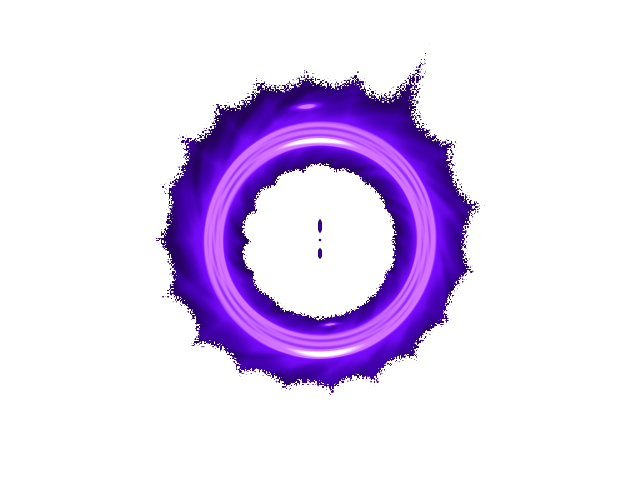
Write a WebGL 1 fragment shader that draws this background.

```glsl
precision highp float;

uniform vec2 u_resolution;

// Colours, from the dim rim to the hottest light
const vec3 PAPER = vec3(1.0);
const vec3 RIM = vec3(0.14, 0.01, 0.36);
const vec3 VIOLET = vec3(0.26, 0.0, 0.68);
const vec3 PURPLE = vec3(0.46, 0.04, 0.98);
const vec3 PINK = vec3(0.83, 0.45, 1.0);

// Lengths are fractions of the canvas height, measured from its centre
const float TAU = 6.283185;
const float RING_RADIUS = 0.2215;
const float BAND_HALF = 0.017;
const float OUTER_RADIUS = 0.308;
const float INNER_RADIUS = 0.159;
const float OUTER_CUSPS = 19.0;
const float INNER_CUSPS = 14.0;
const float GRAIN = 384.0;
const float SPIKE_ANGLE = 1.05;
const float STRANDS = 9.0;

float hash(vec2 p) {
  vec3 q = fract(p.xyx * vec3(0.1031, 0.103, 0.0973));
  q += dot(q, q.yzx + 33.33);
  return fract((q.x + q.y) * q.z);
}

float noise(vec2 p) {
  vec2 i = floor(p);
  vec2 f = fract(p);
  f = f * f * (3.0 - 2.0 * f);
  return mix(mix(hash(i), hash(i + vec2(1.0, 0.0)), f.x),
             mix(hash(i + vec2(0.0, 1.0)), hash(i + 1.0), f.x), f.y);
}

float gauss(float x, float width) {
  return exp(-x * x / (width * width));
}

// Distance to an ellipse centre, 1.0 on its outline
float ellipse(vec2 p, vec2 centre, vec2 halfSize) {
  return length((p - centre) / halfSize);
}

// Sharp peaks of varied height, repeated around the circle
float cusps(float angle, float count, float seed) {
  float x = angle / TAU * count;
  float id = mod(floor(x + 0.5), count);
  float away = 2.0 * abs(fract(x + 0.5) - 0.5);
  return pow(1.0 - away, 2.5) * mix(0.5, 1.0, hash(vec2(id, seed)));
}

// Grainy coverage that thins out from 1 to 0 as t goes from 0 to 1
float dither(float t, float grain) {
  float cover = pow(1.0 - clamp(t, 0.0, 1.0), 1.6);
  return smoothstep(0.8 * grain, 0.8 * grain + 0.2, cover);
}

vec3 heatColour(float heat) {
  vec3 c = mix(RIM, VIOLET, smoothstep(0.08, 0.36, heat));
  c = mix(c, PURPLE, smoothstep(0.3, 0.66, heat));
  c = mix(c, PINK, smoothstep(0.66, 1.05, heat));
  return mix(c, PAPER, smoothstep(1.15, 1.8, heat));
}

void main() {
  vec2 p = (gl_FragCoord.xy - 0.5 * u_resolution) / u_resolution.y + 0.00001;
  float r = length(p);
  float angle = atan(p.y, p.x);
  float grain = hash(floor(p * GRAIN) + 400.0);

  // Scalloped outer rim, with unevenly spaced cusps and one long spike
  float warp = 0.035 - 0.087 * sin(angle) + 0.07 * cos(2.0 * angle - 5.4);
  float outerCusp = cusps(angle + warp + 0.087, OUTER_CUSPS, 3.0);
  float spike = exp(-abs(angle - SPIKE_ANGLE + 0.25 * (0.42 - r)) / 0.045);
  float outerEdge = OUTER_RADIUS + 0.014 * cos(angle - 2.1)
                  + 0.024 * outerCusp + 0.03 * spike;
  float fringe = 0.02 + 0.012 * max(sin(angle), 0.0)
               + 0.02 * outerCusp + 0.13 * spike;
  float outerMask = dither((r - outerEdge + 0.008) / fringe, grain);

  // Scalloped hole
  vec2 q = p + vec2(0.002, 0.003);
  float holeAngle = atan(q.y, q.x);
  float innerCusp = cusps(holeAngle - 1.344, INNER_CUSPS, 8.0);
  float innerEdge = INNER_RADIUS + 0.003 * noise(p * 60.0)
                  - innerCusp * (0.011 + 0.007 * cos(holeAngle - 2.2));
  float innerMask = dither((innerEdge + 0.004 - length(q)) / 0.012, grain);

  // Broad glow around the band, with swirling filaments and rays into the cusps
  float offset = r - RING_RADIUS;
  float away = max(abs(offset) - BAND_HALF, 0.0);
  float heat = 0.8 * exp(-away / (offset > 0.0 ? 0.042 : 0.026));
  float swirl = angle + 7.0 * offset;
  float filament = noise(vec2(cos(swirl), sin(swirl)) * 9.0 + 20.0);
  heat += (filament - 0.5) * 0.22 * smoothstep(0.0, 0.02, away);
  heat += 0.12 * (offset > 0.0 ? outerCusp : innerCusp) * smoothstep(0.0, 0.03, away);

  // Offset circles woven into the bright band
  for (float i = 0.0; i < STRANDS; i++) {
    float phase = TAU * i / STRANDS;
    vec2 centre = vec2(0.003 * sin(phase * 2.0), BAND_HALF * cos(phase));
    float d = length(p - centre) - RING_RADIUS - BAND_HALF * sin(phase);
    heat += 0.16 * gauss(d, 0.0035);
  }

  // Hot arcs at the top and bottom, then two small glints
  float arc = length(p + vec2(0.0, 0.0155)) - 0.2225;
  heat += 1.1 * gauss(arc, 0.006) * gauss(p.x + 0.04 * p.y, 0.075);
  vec2 tilted = p - vec2(0.0, 0.1 * p.x);
  heat += 0.8 * gauss(ellipse(tilted, vec2(-0.028, 0.281), vec2(0.026, 0.006)), 1.0);
  heat += 0.8 * gauss(ellipse(tilted, vec2(0.022, -0.178), vec2(0.017, 0.0035)), 1.0);

  vec3 colour = mix(PAPER, heatColour(heat), outerMask * innerMask);

  // Three specks in the middle of the hole
  float speck = min(ellipse(p, vec2(0.0, 0.029), vec2(0.0045, 0.014)),
                    ellipse(p, vec2(0.0, -0.028), vec2(0.0045, 0.011)));
  speck = min(speck, ellipse(p, vec2(0.0), vec2(0.003)));
  vec3 speckColour = mix(VIOLET, RIM, smoothstep(0.3, 0.9, speck));
  colour = mix(colour, speckColour, 1.0 - smoothstep(0.8, 1.2, speck));

  gl_FragColor = vec4(colour, 1.0);
}
```
